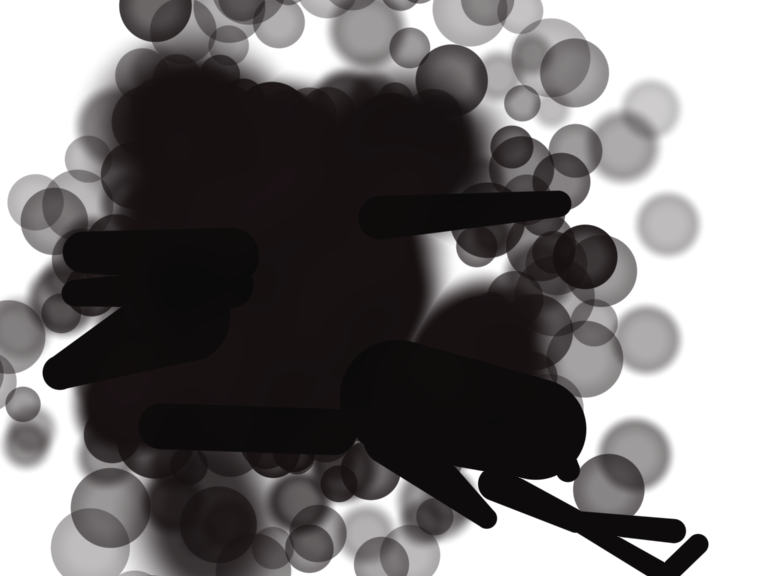
A WebGL 1 fragment shader for this background:

```glsl
precision highp float;
uniform vec2 u_resolution;

#define INK vec3(0.088, 0.064, 0.068)
#define LIMB_INK vec3(0.05, 0.042, 0.042)
#define CLOUD_CENTER vec2(0.55, 0.52)
#define GAP vec2(0.79, 0.53)
#define DISC_COUNT 160
#define DISC_MIN 0.028
#define DISC_MAX 0.07
#define GOLDEN_ANGLE 2.39996
#define TAU 6.28318

float hash(float n) {
  return fract(sin(n * 12.9898) * 4375.85);
}

vec2 gradient(vec2 cell) {
  float a = TAU * hash(dot(cell, vec2(1.0, 57.0)));
  return vec2(cos(a), sin(a));
}

float gradientNoise(vec2 p) {
  vec2 i = floor(p), f = fract(p);
  vec2 u = f * f * (3.0 - 2.0 * f);
  vec2 e = vec2(1.0, 0.0);
  float bottom = mix(dot(gradient(i), f), dot(gradient(i + e), f - e), u.x);
  float top = mix(dot(gradient(i + e.yx), f - e.yx), dot(gradient(i + 1.0), f - 1.0), u.x);
  return mix(bottom, top, u.y);
}

// Capsule whose radius runs from ra to rb
float limb(vec2 p, vec2 a, vec2 b, float ra, float rb) {
  vec2 ab = b - a;
  float t = clamp(dot(p - a, ab) / dot(ab, ab), 0.0, 1.0);
  return length(p - a - ab * t) - mix(ra, rb, t);
}

float softEllipse(vec2 p, vec2 center, vec2 radii, float edge) {
  return 1.0 - smoothstep(1.0 - edge, 1.0 + edge, length((p - center) / radii));
}

// Translucent disc, a little denser towards its rim
vec3 blendDisc(vec3 col, vec2 p, vec2 center, float radius, float blur, float alpha) {
  float d = length(p - center);
  float cover = 1.0 - smoothstep(radius - blur, radius + blur, d);
  float rim = mix(0.85, 1.1, smoothstep(0.4, 1.0, d / radius));
  return mix(col, INK, cover * min(alpha * rim, 1.0));
}

float cloudRadius(float angle) {
  float lowerLeft = max(cos(angle - 3.93), 0.0);
  return 0.52 + 0.05 * sin(2.0 * angle) + 0.08 * pow(lowerLeft, 4.0);
}

// Dense soft body beneath the discs
float cloudBody(vec2 p) {
  vec2 q = p + 0.02 * gradientNoise(p * 9.0);
  float m = softEllipse(q, vec2(0.48, 0.53), vec2(0.28, 0.32), 0.12);
  m = max(m, softEllipse(q, vec2(0.69, 0.73), vec2(0.17, 0.14), 0.35));
  m = max(m, softEllipse(q, vec2(0.33, 0.77), vec2(0.15, 0.15), 0.4));
  m = max(m, softEllipse(q, vec2(0.83, 0.38), vec2(0.13, 0.12), 0.25));
  m = max(m, softEllipse(q, vec2(0.25, 0.31), vec2(0.11, 0.1), 0.25));
  return max(m, 0.85 * softEllipse(q, vec2(0.36, 0.1), vec2(0.12, 0.16), 0.45));
}

float silhouette(vec2 p) {
  // Left strokes and right arm
  float d = limb(p, vec2(0.145, 0.562), vec2(0.4, 0.555), 0.036, 0.05);
  d = min(d, limb(p, vec2(0.13, 0.491), vec2(0.4, 0.505), 0.023, 0.04));
  d = min(d, limb(p, vec2(0.104, 0.353), vec2(0.32, 0.45), 0.03, 0.08));
  d = min(d, limb(p, vec2(0.969, 0.646), vec2(0.66, 0.622), 0.023, 0.038));
  // Lower body
  d = min(d, limb(p, vec2(0.28, 0.26), vec2(0.58, 0.25), 0.04, 0.04));
  d = min(d, limb(p, vec2(0.69, 0.31), vec2(0.93, 0.255), 0.1, 0.088));
  d = min(d, limb(p, vec2(0.68, 0.24), vec2(0.845, 0.1), 0.05, 0.018));
  d = min(d, limb(p, vec2(0.96, 0.23), vec2(0.986, 0.184), 0.03, 0.021));
  // Trailing legs
  d = min(d, limb(p, vec2(0.86, 0.16), vec2(1.0, 0.095), 0.03, 0.02));
  d = min(d, limb(p, vec2(1.0, 0.095), vec2(1.17, 0.078), 0.018, 0.021));
  d = min(d, limb(p, vec2(0.98, 0.105), vec2(1.145, 0.008), 0.014, 0.018));
  return min(d, limb(p, vec2(1.155, 0.0), vec2(1.212, 0.055), 0.018, 0.018));
}

void main() {
  float px = 1.0 / u_resolution.y;
  vec2 p = (gl_FragCoord.xy - 0.5 * u_resolution) * px + vec2(0.6667, 0.5);
  float body = cloudBody(p);
  vec3 col = mix(vec3(1.0), INK, body);

  // Scattered discs, thinning outwards and leaving the gap clear
  for (int i = 0; i < DISC_COUNT; i++) {
    float n = float(i);
    float angle = n * GOLDEN_ANGLE;
    float reach = mix(0.5, 1.05, hash(n + 1.3));
    vec2 center = CLOUD_CENTER + reach * cloudRadius(angle) * vec2(cos(angle), sin(angle));
    float radius = mix(DISC_MIN, DISC_MAX, hash(n + 7.7));
    float blur = hash(n + 3.1) > 0.7 ? 0.015 : px;
    float alpha = mix(0.72, 0.4, smoothstep(0.6, 1.0, reach)) * mix(0.7, 1.2, hash(n + 5.9));
    alpha *= step(radius, distance(center, GAP));
    col = blendDisc(col, p, center, radius, blur, alpha);
  }

  // Pale drifting discs along the right side
  for (int i = 0; i < 4; i++) {
    float n = float(i);
    vec2 center = vec2(1.13 + 0.03 * sin(n * 1.7), 0.81 - 0.2 * n);
    col = blendDisc(col, p, center, 0.05 + 0.004 * n, 0.012, 0.25 + 0.08 * n);
  }

  // Heavier accents
  col = blendDisc(col, p, vec2(1.016, 0.554), 0.056, px, 0.85);
  col = blendDisc(col, p, vec2(0.27, 0.99), 0.063, px, 0.75);
  col = blendDisc(col, p, vec2(1.057, 0.15), 0.062, px, 0.6);

  // Silhouette, then faint warm mottling in the dark body
  col = mix(col, LIMB_INK, 1.0 - smoothstep(-px, px, silhouette(p)));
  col += body * 0.02 * gradientNoise(p * 7.0) * vec3(1.0, 0.5, 0.6);
  gl_FragColor = vec4(col, 1.0);
}
```
